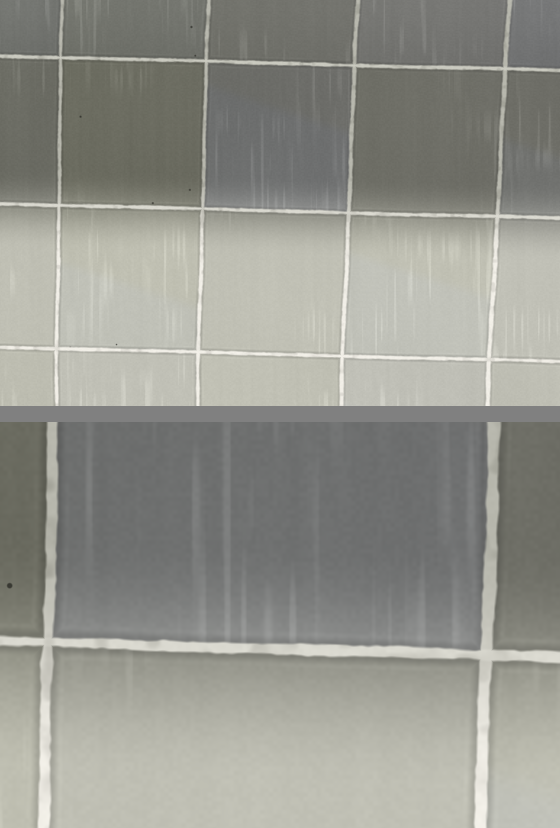
Top, the full canvas; bottom, a detail of the centre.
A Shadertoy shader for this texture:

```glsl
float hash(vec2 p) {
    return fract(sin(dot(p, vec2(127.1, 311.7))) * 43758.5453);
}

float noise(vec2 p) {
    vec2 i = floor(p), f = fract(p);
    f = f * f * (3.0 - 2.0 * f);
    return mix(mix(hash(i), hash(i + vec2(1, 0)), f.x),
               mix(hash(i + vec2(0, 1)), hash(i + vec2(1, 1)), f.x), f.y);
}

// Tile coordinates of a wall seen slightly askew; grout lies on the integers
vec2 tileGrid(vec2 p) {
    vec2 g = vec2((p.x - 0.138 - 0.014 * p.y) / (0.3537 + 0.0136 * p.y),
                  (p.y + 0.024 * p.x - 0.144) / 0.3585);
    g += vec2(0.009, 0.015) * g * (vec2(3, 2) - g);
    g.x += 0.012 * (noise(vec2(p.y * 9.0, 3.0)) - 0.5);
    g.y += 0.010 * (noise(vec2(p.x * 8.0, 7.0)) - 0.5);
    return g;
}

// Sparse dark pinholes, at most one per cell
float specks(vec2 p, float px) {
    vec2 cell = floor(p * 9.0);
    vec2 center = (cell + 0.2 + 0.6 * vec2(hash(cell), hash(cell + 31.0))) / 9.0;
    float radius = 0.0012 + 0.0014 * hash(cell + 57.0);
    float dot_ = 1.0 - smoothstep(radius - px, radius + px, length(p - center));
    return dot_ * step(0.94, hash(cell + 83.0));
}

void mainImage(out vec4 fragColor, in vec2 fragCoord) {
    vec2 p = fragCoord / iResolution.y;
    float px = 1.0 / iResolution.y;
    vec2 g = tileGrid(p), id = floor(g), f = fract(g);
    vec2 edge = min(f, 1.0 - f) * 0.36;
    float nearest = min(edge.x, edge.y);

    // Soft shadow across the upper half
    float light = 1.0 - smoothstep(0.385, 0.585, p.y + 0.024 * p.x);
    vec3 shade = mix(vec3(0.415, 0.418, 0.382), vec3(0.435, 0.435, 0.415), p.x / 1.376);
    shade += 0.035 * smoothstep(0.80, 1.0, p.y);
    vec3 col = mix(shade, vec3(0.75, 0.75, 0.71), light);

    // Glaze tint per tile, cloudiness and a slanted sheen
    float tint = hash(id + 4.0) - 0.5;
    col += tint * vec3(0.008, 0.008, 0.035);
    col += 0.022 * (noise(p * vec2(5.0, 4.0) + id * 7.0) - 0.5);
    float slant = f.y + 0.3 * f.x - 0.45 - 0.5 * hash(id + 19.0);
    float sheen = (1.0 - smoothstep(-0.04, 0.06, slant)) * step(0.45, hash(id + 11.0));
    col += sheen * vec3(0.002, 0.006, 0.022);

    // Vertical streaks in patches
    float patchy = smoothstep(0.45, 0.8, noise(p * vec2(9.0, 6.0) + id * 3.0));
    float streak = smoothstep(0.55, 0.95, noise(p * vec2(150.0, 10.0) + id * 13.0));
    col += 0.055 * patchy * streak;
    col += 0.012 * (noise(p * vec2(90.0, 3.0)) - 0.5);

    // Rounded tile rim: dark next to the grout, then a faint highlight
    col *= 1.0 - 0.13 * (1.0 - smoothstep(0.005, 0.012, nearest));
    float rim = 1.0 - smoothstep(0.0, 0.003, abs(nearest - 0.013));
    col += 0.02 * rim * noise(p * 30.0);
    col = mix(col, vec3(0.16, 0.16, 0.14), 0.8 * specks(p, px));

    // Grout with ragged edges, dimmer in the shadow
    float ragged = 0.0022 * (noise(p * 45.0) - 0.5) + 0.0012 * (noise(p * 160.0) - 0.5);
    vec2 halfWidth = vec2(0.0042 + 0.0008 * p.x, 0.0043) + ragged;
    vec2 joint = 1.0 - smoothstep(halfWidth - 0.0006 - px, halfWidth + 0.0006 + px, edge);
    vec3 grout = mix(vec3(0.79, 0.79, 0.75), vec3(0.95, 0.94, 0.91), light);
    grout -= 0.07 * (1.0 - light) * (1.0 - joint.y);
    grout -= 0.08 * smoothstep(0.55, 0.95, noise(p * 70.0 + 5.0));
    col = mix(col, grout, max(joint.x, joint.y));

    // Fine grain
    col += 0.02 * (noise(p * 280.0) - 0.5);
    fragColor = vec4(clamp(col, 0.0, 1.0), 1.0);
}
```
